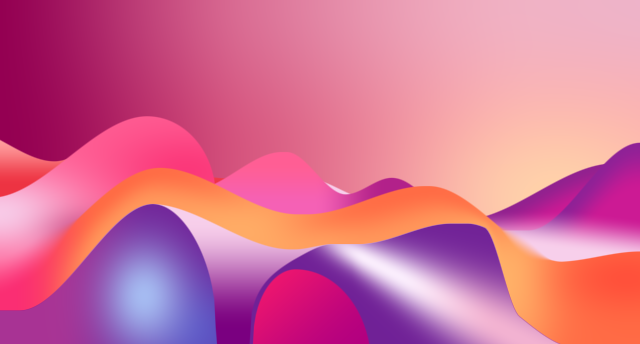
Write a Shadertoy shader that draws this background.

```glsl
// Glossy flowing hills and an orange ribbon under a wine-to-peach sky.
#define WINE    vec3(0.58, 0.00, 0.32)
#define ROSE    vec3(0.82, 0.29, 0.47)
#define BLUSH   vec3(0.99, 0.67, 0.69)
#define PEACH   vec3(1.00, 0.84, 0.66)
#define PINK    vec3(1.00, 0.37, 0.58)
#define HOTPINK vec3(0.98, 0.18, 0.45)
#define PALE    vec3(0.97, 0.81, 0.92)
#define ORANGE  vec3(1.00, 0.42, 0.27)
#define AMBER   vec3(1.00, 0.72, 0.42)
#define VIOLET  vec3(0.44, 0.13, 0.59)
#define MAGENTA vec3(0.80, 0.10, 0.58)
#define SKYBLUE vec3(0.66, 0.76, 0.96)

// Smooth climb of the given height between two positions.
float rise(float x, float start, float end, float height) {
    return height * smoothstep(start, end, x);
}

// Elliptical shoulder that falls away once u is positive.
float shoulder(float u, float radius, float height) {
    u = max(u, 0.0);
    float k = u / radius;
    return height * (1.0 - sqrt(max(1.0 - k * k, 0.0))) + 25.0 * max(u - radius, 0.0);
}

// Soft elliptical spot of light.
float glow(vec2 p, vec2 center, vec2 radius) {
    vec2 d = (p - center) / radius;
    return exp(-dot(d, d));
}

// Coverage of the area below a contour, with optional softness.
float below(float y, float top, float softness) {
    float d = top - y;
    float w = max(0.75 * fwidth(d), softness);
    return smoothstep(-w, w, d);
}

// Contours, as height over horizontal position.
float farRidge(float x) {
    return 0.63 - rise(x, -0.06, 0.085, 0.099) + rise(x, 0.085, 0.15, 0.03)
        - rise(x, 0.15, 0.36, 0.08) - rise(x, 0.48, 0.58, 0.06) - rise(x, 0.6, 0.75, 0.3);
}
float middleHill(float x) {
    return 0.248 + rise(x, 0.2, 0.3, 0.2) + rise(x, 0.3, 0.44, 0.11) - rise(x, 0.448, 0.54, 0.123)
        + rise(x, 0.54, 0.612, 0.048) - rise(x, 0.612, 0.8, 0.3);
}
float leftHill(float x) {
    return 0.425 + rise(x, -0.015, 0.23, 0.237) - shoulder(x - 0.23, 0.107, 0.233);
}
float ribbonTop(float x) {
    return 0.192 + rise(x, -0.02, 0.25, 0.32) - rise(x, 0.25, 0.465, 0.135)
        + rise(x, 0.48, 0.664, 0.082) - rise(x, 0.67, 0.88, 0.22) + rise(x, 0.87, 1.0, 0.03);
}
float ribbonBase(float x) {
    return 0.097 + rise(x, 0.03, 0.24, 0.31) - rise(x, 0.235, 0.455, 0.132) + rise(x, 0.46, 0.52, 0.015)
        + rise(x, 0.56, 0.705, 0.06) - rise(x, 0.757, 0.812, 0.19) - rise(x, 0.73, 0.9, 0.17);
}

vec3 sky(vec2 p) {
    vec3 c = mix(WINE, ROSE, smoothstep(0.0, 0.4, p.x));
    c = mix(c, BLUSH, smoothstep(0.25, 0.85, p.x));
    c = mix(c, vec3(0.9, 0.72, 0.84), 0.65 * p.x * smoothstep(0.55, 1.0, p.y));
    return mix(c, PEACH, 0.9 * glow(p, vec2(0.87, 0.42), vec2(0.19, 0.25)));
}

vec3 ribbonColor(vec2 p, float depth) {
    vec3 c = mix(HOTPINK, ORANGE, smoothstep(0.02, 0.16, p.x));
    float lowerEdge = smoothstep(0.1, 1.0, depth) * smoothstep(0.06, 0.16, p.x);
    c = mix(c, AMBER, 0.55 * lowerEdge * (1.0 - smoothstep(0.75, 0.9, p.x)));
    c = mix(c, AMBER, 0.75 * glow(p, vec2(0.4, 0.36), vec2(0.11, 0.12)));
    c = mix(c, AMBER, 0.9 * glow(p, vec2(0.8, 0.2), vec2(0.075, 0.2)));
    return mix(c, vec3(1.0, 0.29, 0.22), 0.8 * glow(p, vec2(0.98, 0.19), vec2(0.1, 0.09)));
}

void mainImage(out vec4 fragColor, in vec2 fragCoord) {
    vec2 p = fragCoord / iResolution.xy;
    float x = p.x, y = p.y;
    vec3 col = sky(p);

    // Distant ridges
    vec3 tint = mix(vec3(0.93, 0.2, 0.26), vec3(1.0, 0.62, 0.62), smoothstep(0.46, 0.6, y));
    tint = mix(tint, PALE, smoothstep(0.4, 0.5, x));
    col = mix(col, tint, below(y, farRidge(x), 0.0));
    tint = mix(PINK, vec3(0.96, 0.38, 0.71), smoothstep(0.53, 0.4, y));
    tint = mix(tint, vec3(0.7, 0.13, 0.54), smoothstep(0.49, 0.6, x));
    col = mix(col, tint, below(y, middleHill(x), 0.0));

    // Purple hills on the right, fading into a pale valley
    float top = 0.36 + rise(x, 0.72, 0.96, 0.165);
    tint = mix(vec3(0.57, 0.13, 0.56), MAGENTA, smoothstep(0.0, 0.1, top - y));
    tint = mix(tint, PALE, smoothstep(0.39, 0.28, y));
    col = mix(col, tint, below(y, top, 0.0));
    top = 0.33 + rise(x, 0.825, 1.0, 0.255);
    tint = mix(vec3(0.56, 0.13, 0.59), MAGENTA, smoothstep(0.0, 0.14, top - y));
    tint = mix(tint, PALE, smoothstep(0.39, 0.27, y + 0.25 * (x - 0.9)));
    col = mix(col, tint, below(y, top, 0.0));

    // Large pink hill on the left
    tint = mix(PINK, HOTPINK, 0.8 * glow(p, vec2(0.29, 0.5), vec2(0.12, 0.12)));
    tint = mix(tint, PALE, 0.95 * glow(p, vec2(0.0, 0.38), vec2(0.13, 0.12)));
    tint = mix(tint, vec3(0.72, 0.25, 0.48), 0.6 * glow(p, vec2(0.13, 0.33), vec2(0.06, 0.06)));
    col = mix(col, tint, below(y, leftHill(x), 0.0));

    // Orange ribbon, with its ends melting into the hills
    top = ribbonTop(x);
    float base = ribbonBase(x);
    float melt = 0.06 * smoothstep(0.135, 0.06, x)
        + 0.03 * smoothstep(0.77, 0.81, x) * smoothstep(0.87, 0.82, x);
    col = mix(col, ribbonColor(p, (top - y) / (top - base)), below(y, top, melt));

    // Valley beneath the ribbon
    tint = mix(vec3(0.48, 0.0, 0.5), PALE, smoothstep(0.04, 0.36, y));
    col = mix(col, tint, below(y, base, 0.0));

    // Blue-lit hill
    tint = mix(vec3(0.66, 0.2, 0.58), VIOLET, smoothstep(0.08, 0.24, x));
    tint = mix(tint, vec3(0.33, 0.36, 0.8), 0.8 * glow(p, vec2(0.31, 0.03), vec2(0.1, 0.17)));
    tint = mix(tint, SKYBLUE, 0.95 * glow(p, vec2(0.225, 0.14), vec2(0.065, 0.15)));
    col = mix(col, tint, below(y, base - shoulder(x - 0.24, 0.096, 0.27), 0.0));

    // Violet hill crossed by a widening beam
    float across = 0.853 * (x - 0.62) + 0.89 * (y - 0.2);
    float spread = across / (0.045 + 0.3 * max(x - 0.55, 0.0));
    float beam = exp(-spread * spread) * smoothstep(0.44, 0.57, x);
    vec3 light = mix(vec3(0.98, 0.93, 0.99), vec3(0.95, 0.7, 0.82), smoothstep(0.62, 0.78, x));
    tint = mix(VIOLET, light, beam);
    col = mix(col, tint, below(y, base - shoulder(0.52 - x, 0.128, 0.25), 0.0));

    // Front crimson hill
    top = 0.217 - shoulder(0.462 - x, 0.066, 0.2) - shoulder(x - 0.462, 0.118, 0.28);
    tint = mix(vec3(0.97, 0.1, 0.42), vec3(0.7, 0.0, 0.5), smoothstep(0.22, 0.58, x - 0.6 * y));
    col = mix(col, tint, below(y, top, 0.0));

    fragColor = vec4(col, 1.0);
}
```
